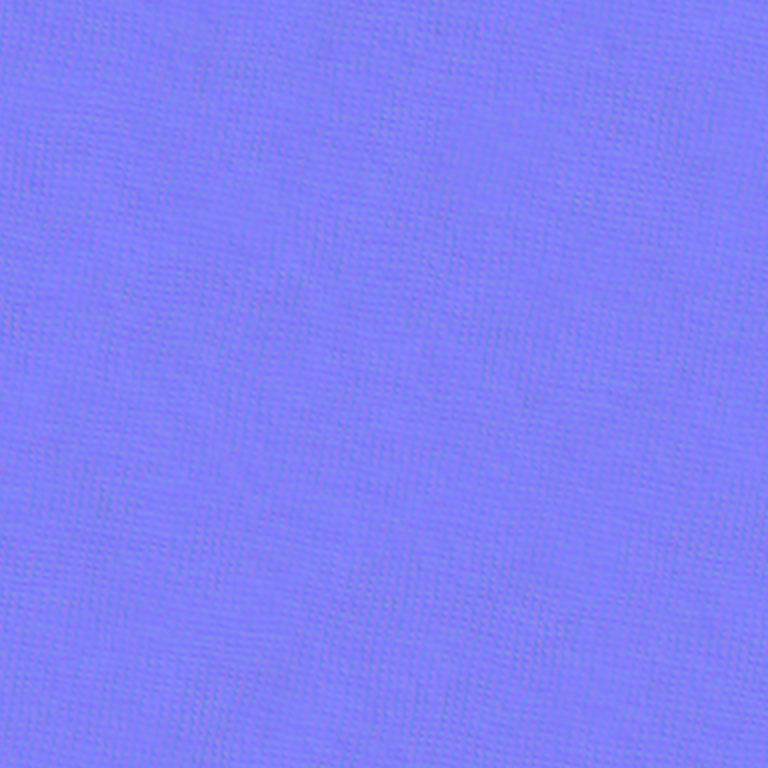
This texture map is drawn by a Shadertoy shader. Its source:

```glsl
// Tangent-space normal map of a fine, slightly skewed woven cloth.
// Two families of wavy threads plus gradient-noise grain form a height field;
// its slopes become red and green, and steep or upward slopes dim the blue.

const vec2  WARP_FREQ   = vec2(76.0, -15.0);  // upright threads per canvas
const vec2  WEFT_FREQ   = vec2(15.0, 88.0);   // level threads per canvas
const vec2  GRAIN_FREQ  = vec2(78.0, 66.0);   // irregular lumps per canvas
const vec2  LUMP_FREQ   = vec2(40.0, 34.0);   // larger, softer lumps
const float RELIEF      = 0.0001;             // overall height scale
const float WARP_HEIGHT = 0.88;
const float WEFT_HEIGHT = 0.36;
const float KNOT_HEIGHT = 0.34;               // bumps where threads cross
const float GRAIN       = 2.1;
const float LUMPS       = 2.4;
const float BROAD_BEND  = 0.010;              // slow wander of the threads
const float FINE_BEND   = 0.0036;             // jitter along each thread
const float PATCHINESS  = 1.1;                // variation of relief strength
const float UNDULATION  = 0.014;              // broad tilt of the surface
const float TONE        = 0.018;              // broad change of brightness
const float SLOPE_STEP  = 0.0010;
const float STEEP_DIM   = 9.0;
const float UPWARD_DIM  = 0.42;
const vec3  FLAT_COLOR  = vec3(0.501, 0.503, 0.982);
const float TAU         = 6.2831853;

// Random gradient for a lattice point, components in -1..1
vec2 hashGradient(vec2 cell) {
    vec3 h = fract(vec3(cell.xyx) * vec3(0.1031, 0.1030, 0.0973));
    h += dot(h, h.yzx + 33.33);
    return 2.0 * fract((h.xx + h.yz) * h.zy) - 1.0;
}

// Gradient noise with quintic blending, roughly -0.7..0.7
float gradientNoise(vec2 p) {
    vec2 cell = floor(p);
    vec2 f = p - cell;
    vec2 u = f * f * f * (f * (f * 6.0 - 15.0) + 10.0);
    vec2 e = vec2(1.0, 0.0);
    float a = dot(hashGradient(cell), f);
    float b = dot(hashGradient(cell + e.xy), f - e.xy);
    float c = dot(hashGradient(cell + e.yx), f - e.yx);
    float d = dot(hashGradient(cell + e.xx), f - e.xx);
    return mix(mix(a, b, u.x), mix(c, d, u.x), u.y);
}

vec2 noisePair(vec2 p) {
    return vec2(gradientNoise(p), gradientNoise(p + vec2(57.3, 31.7)));
}

// Height of the cloth; strength scales warp (x) and weft (y)
float clothHeight(vec2 p, vec2 strength) {
    vec2 q = p + BROAD_BEND * noisePair(p * 9.0 + 5.0)
               + FINE_BEND * noisePair(p * 42.0 + 91.0);
    float warp = cos(TAU * dot(q, WARP_FREQ));
    float weft = cos(TAU * dot(q, WEFT_FREQ));
    float weave = WARP_HEIGHT * strength.x * warp
                + WEFT_HEIGHT * strength.y * weft
                + KNOT_HEIGHT * strength.x * strength.y * warp * weft;
    // Lumps follow the skewed thread directions
    vec2 skewed = vec2(q.x - 0.2 * q.y, q.y + 0.17 * q.x);
    float grain = gradientNoise(skewed * GRAIN_FREQ + 140.0);
    float lumps = gradientNoise(skewed * LUMP_FREQ + 211.0);
    return RELIEF * (weave + GRAIN * grain + LUMPS * lumps);
}

void mainImage(out vec4 fragColor, in vec2 fragCoord) {
    vec2 p = fragCoord / iResolution.y;

    // Diagonal patches and small spots where the weave is strong or faint
    vec2 diagonal = vec2(p.x + 0.5 * p.y, p.y - 0.5 * p.x);
    vec2 patches = 0.9 * noisePair(diagonal * vec2(6.0, 8.0) + 23.0)
                 + noisePair(p * 40.0 + 61.0);
    vec2 strength = clamp(1.0 + PATCHINESS * patches, 0.2, 2.0);

    // Central differences give the slope of the cloth
    vec2 e = vec2(SLOPE_STEP, 0.0);
    vec2 slope = vec2(
        clothHeight(p + e.xy, strength) - clothHeight(p - e.xy, strength),
        clothHeight(p + e.yx, strength) - clothHeight(p - e.yx, strength)
    ) / (2.0 * SLOPE_STEP);
    slope += UNDULATION * noisePair(diagonal * 17.0 + 77.0);

    // Encode the normal, then vary the brightness in broad patches
    vec3 color = FLAT_COLOR;
    color.rg -= slope;
    color.b += UPWARD_DIM * slope.y - STEEP_DIM * dot(slope, slope);
    vec2 tone = vec2(gradientNoise(diagonal * 9.0 + 33.0),
                     gradientNoise(diagonal * 27.0 + 117.0));
    color *= 1.0 + TONE * (tone.x + tone.y);
    fragColor = vec4(clamp(color, 0.0, 1.0), 1.0);
}
```
